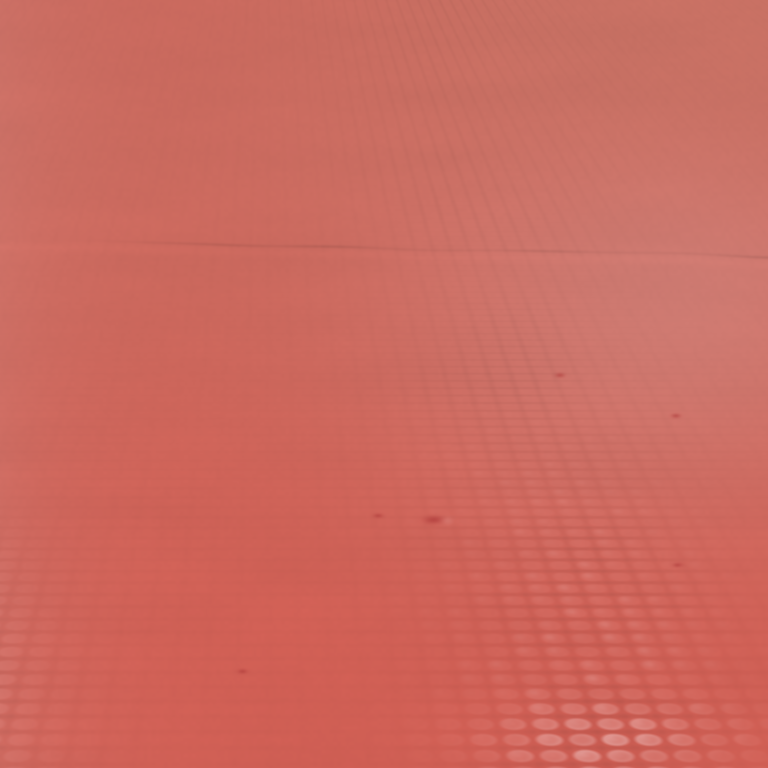
Give the GLSL for this texture, as a WebGL 1 fragment shader.

```glsl
precision highp float;
// Red coated tarpaulin seen at a slant: a woven grid of soft oval bumps recedes
// toward a horizon above the canvas. Broad gradients tint the sheet, a sheen band
// reveals the weave, and streaks, a crease, flecks and a pit add wear.
uniform vec2 u_resolution;

const vec3 LOW_RED = vec3(0.818, 0.372, 0.330);
const vec3 HIGH_RED = vec3(0.795, 0.412, 0.366);
const vec3 HAZE_PINK = vec3(0.808, 0.482, 0.448);
const vec3 TOP_TAN = vec3(0.782, 0.445, 0.392);
const vec3 GLINT = vec3(0.890, 0.610, 0.590);
const vec3 PIT_RED = vec3(0.680, 0.220, 0.220);

const vec2 VANISH = vec2(0.35, 1.46);  // where the columns converge
const float COLUMN_WIDTH = 0.0302;     // column spacing at unit depth
const float ROW_DENSITY = 97.5;        // rows per inverse depth
const float STREAK_AMOUNT = 0.040;
const float GRAIN_AMOUNT = 0.012;
const float FLECK_GRID = 5.0;
const float FLECK_CHANCE = 0.17;

float hash(vec2 p) {
  vec3 q = fract(p.xyx * vec3(0.1031, 0.1030, 0.0973));
  q += dot(q, q.yzx + 33.33);
  return fract((q.x + q.y) * q.z);
}

float noise(vec2 p) {
  vec2 i = floor(p);
  vec2 f = fract(p);
  f = f * f * (3.0 - 2.0 * f);
  float a = mix(hash(i), hash(i + vec2(1.0, 0.0)), f.x);
  float b = mix(hash(i + vec2(0.0, 1.0)), hash(i + 1.0), f.x);
  return mix(a, b, f.y);
}

float fbm(vec2 p) {
  float sum = 0.0;
  float amp = 0.5;
  for (int i = 0; i < 4; i++) {
    sum += amp * noise(p);
    p = p * 2.03 + 17.3;
    amp *= 0.5;
  }
  return sum;
}

// Soft elliptical spot, one at its centre
float glow(vec2 p, vec2 centre, vec2 radius) {
  vec2 q = (p - centre) / radius;
  return exp(-dot(q, q));
}

vec3 sheetColor(vec2 p) {
  vec3 c = mix(LOW_RED, HIGH_RED, smoothstep(0.1, 0.85, p.y));
  c = mix(c, HAZE_PINK, 0.95 * glow(p, vec2(0.88, 0.62), vec2(0.36, 0.27)));
  c = mix(c, TOP_TAN, 0.85 * smoothstep(0.62, 1.0, p.y) * smoothstep(0.15, 0.85, p.x));
  c = mix(c, HAZE_PINK, 0.40 * exp(-p.x / 0.10));
  return c;
}

// Adds the receding weave: grooves, lit bumps and glints
vec3 addWeave(vec3 c, vec2 p) {
  float depth = VANISH.y - p.y;
  vec2 grid = vec2((p.x - VANISH.x) / (depth * COLUMN_WIDTH), ROW_DENSITY / depth);
  vec2 cell = floor(grid);
  vec2 f = fract(grid) - 0.5;
  float rowFade = smoothstep(0.004, 0.014, depth * depth / ROW_DENSITY);
  float vary = hash(cell);

  float sheen = exp(-pow((p.x - 0.80 + 0.22 * p.y) / 0.15, 2.0));
  float left = exp(-p.x / 0.06) * (1.0 - smoothstep(0.1, 0.4, p.y));
  float patchy = 0.6 + 0.8 * noise(p * vec2(9.0, 14.0));
  float relief = (0.20 + 0.8 * sheen + 0.6 * left) * patchy;
  float near = 1.0 - smoothstep(0.0, 0.65, p.y);

  // Grooves between the cells
  float rowGroove = smoothstep(0.22, 0.5, abs(f.y)) * rowFade;
  float columnGroove = smoothstep(0.25, 0.5, abs(f.x));
  c *= 1.0 - relief * (0.045 * rowGroove + 0.022 * columnGroove);

  // Oval bumps, with small glints at their upper corner
  float oval = 1.0 - smoothstep(0.30, 0.50, length(f * vec2(1.0, 1.08)));
  float corner = glow(f, vec2(-0.12, 0.10), vec2(0.20, 0.26));
  float lit = rowFade * sheen * near * (0.14 * oval + 0.34 * corner * vary);
  float hot = glow(p, vec2(0.79, 0.035), vec2(0.13, 0.045));
  float rim = 0.65 + 0.35 * smoothstep(0.10, 0.36, length(f));
  lit += hot * oval * rim * (0.45 + 0.35 * vary) + 0.18 * left * oval * rowFade;
  return mix(c, GLINT, clamp(lit, 0.0, 0.9));
}

vec3 addWear(vec3 c, vec2 p) {
  // Stretched smudges and fine grain
  c *= 1.0 + STREAK_AMOUNT * (fbm(p * vec2(5.0, 24.0)) - 0.47);
  c *= 1.0 + GRAIN_AMOUNT * (noise(p * 190.0) - 0.5);

  // Crease: a thin dark line with a pale lower lip
  float d = p.y - 0.688 + 0.022 * p.x - 0.004 * (noise(vec2(p.x * 9.0, 3.0)) - 0.5);
  float strength = smoothstep(0.05, 0.35, p.x) * (0.3 + 0.7 * noise(vec2(p.x * 14.0, 8.0)));
  c *= 1.0 - 0.085 * strength * exp(-pow(d / 0.0022, 2.0));
  c *= 1.0 + 0.018 * exp(-pow((d + 0.009) / 0.006, 2.0));

  // Sparse flecks, at most one in each coarse cell
  vec2 id = floor(p * FLECK_GRID);
  vec2 spot = (id + 0.2 + 0.6 * vec2(hash(id + 3.1), hash(id + 7.7))) / FLECK_GRID;
  float present = step(hash(id + 21.0), FLECK_CHANCE);
  c = mix(c, PIT_RED, 0.5 * present * glow(p, spot, vec2(0.006, 0.003)));

  // One larger pit with a raised pale edge
  c = mix(c, PIT_RED, 0.65 * glow(p, vec2(0.565, 0.323), vec2(0.012, 0.005)));
  return mix(c, GLINT, 0.25 * glow(p, vec2(0.583, 0.322), vec2(0.007, 0.005)));
}

void main() {
  vec2 p = gl_FragCoord.xy / u_resolution;
  gl_FragColor = vec4(addWear(addWeave(sheetColor(p), p), p), 1.0);
}
```
